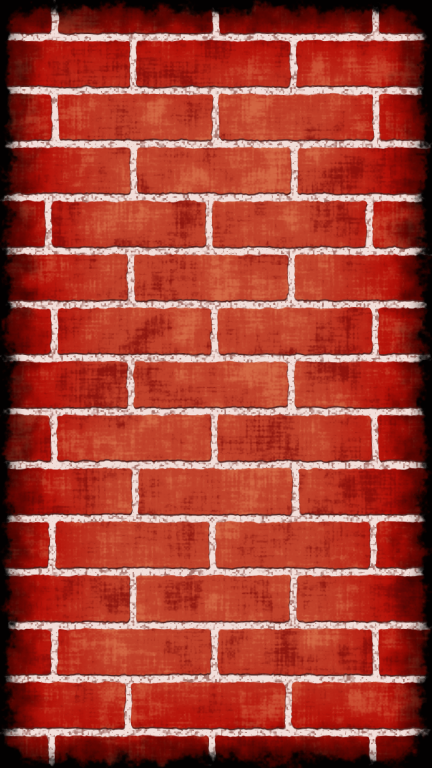
Write a Shadertoy shader that draws this texture.

```glsl
// Weathered red brick wall in running bond, pale rough mortar, burnt black border.

// Layout, in units of the canvas width
const vec2  BRICK_PITCH   = vec2(0.3715, 0.1238);
const vec2  JOINT_WIDTH   = vec2(0.0160, 0.0190);
const vec2  WALL_ORIGIN   = vec2(0.3050, 0.0835);
const float ROW_JITTER    = 0.018;
const float CORNER_RADIUS = 0.007;
const float EDGE_WOBBLE   = 0.0045;
const vec2  SHADOW_OFFSET = vec2(-0.0008, 0.0035);
const float BORDER_RADIUS = 0.10;

// Colours
const vec3 BRICK_RIM    = vec3(0.70, 0.035, 0.010);
const vec3 BRICK_CENTRE = vec3(0.755, 0.255, 0.165);
const vec3 BRICK_WORN   = vec3(0.84, 0.43, 0.28);
const vec3 BRICK_STAIN  = vec3(0.50, 0.035, 0.025);
const vec3 MORTAR_LIGHT = vec3(0.95, 0.87, 0.85);
const vec3 MORTAR_DARK  = vec3(0.66, 0.46, 0.43);
const vec3 SHADOW       = vec3(0.24, 0.035, 0.025);
const vec3 BURNT        = vec3(0.012, 0.004, 0.004);

float hash(vec2 p) {
    vec3 q = fract(vec3(p.xyx) * 0.1031);
    q += dot(q, q.yzx + 33.33);
    return fract((q.x + q.y) * q.z);
}

float noise(vec2 p) {
    vec2 cell = floor(p), f = fract(p);
    f = f * f * (3.0 - 2.0 * f);
    return mix(mix(hash(cell), hash(cell + vec2(1, 0)), f.x),
               mix(hash(cell + vec2(0, 1)), hash(cell + vec2(1, 1)), f.x), f.y);
}

float fbm(vec2 p) {
    float sum = 0.0, amplitude = 0.5;
    for (int i = 0; i < 5; i++) {
        sum += amplitude * noise(p);
        p = mat2(1.6, 1.2, -1.2, 1.6) * p + 17.3;
        amplitude *= 0.5;
    }
    return sum / 0.97;
}

float roundedBox(vec2 p, vec2 halfSize, float radius) {
    vec2 q = abs(p) - halfSize + radius;
    return length(max(q, 0.0)) + min(max(q.x, q.y), 0.0) - radius;
}

// Signed distance to the nearest brick; also gives the brick's index
float brickDistance(vec2 p, out vec2 id) {
    p += EDGE_WOBBLE * (vec2(noise(p * 45.0), noise(p * 45.0 + 71.0)) - 0.5);
    vec2 grid = (p - WALL_ORIGIN) / BRICK_PITCH;
    float row = floor(grid.y);
    grid.x += 0.5 * mod(row, 2.0);
    grid.x += ROW_JITTER / BRICK_PITCH.x * (hash(vec2(row + 20.0, 4.0)) - 0.5);
    id = floor(grid);
    vec2 local = (fract(grid) - 0.5) * BRICK_PITCH;
    float roughness = 0.0025 * (noise(p * 160.0) - 0.5);
    return roundedBox(local, 0.5 * (BRICK_PITCH - JOINT_WIDTH), CORNER_RADIUS) + roughness;
}

vec3 brickColour(vec2 p, vec2 id, float glow) {
    float blotch = fbm(p * 14.0 + id * 3.7);
    float weave = noise(p * vec2(28.0, 210.0)) + noise(p * vec2(210.0, 24.0) + 9.0) - 1.0;
    float grain = noise(p * 260.0) - 0.5;
    float wear = blotch - 0.5 + 0.22 * weave + 0.16 * grain + 0.10 * (hash(id + 40.0) - 0.5);
    vec3 colour = mix(BRICK_RIM, BRICK_CENTRE, glow);
    colour = mix(colour, BRICK_WORN, smoothstep(0.0, 0.42, wear) * mix(0.45, 0.85, glow));
    return mix(colour, BRICK_STAIN, 0.75 * smoothstep(0.02, 0.42, -wear));
}

vec3 mortarColour(vec2 p) {
    float grit = 0.6 * noise(p * 230.0) + 0.4 * noise(p * 110.0 + 5.0);
    return mix(MORTAR_DARK, MORTAR_LIGHT, smoothstep(0.12, 0.55, grit));
}

void mainImage(out vec4 fragColor, in vec2 fragCoord) {
    vec2 p = fragCoord / iResolution.x;
    vec2 centre = 0.5 * iResolution.xy / iResolution.x;
    float pixel = 1.0 / iResolution.x;

    // Depth inward from the canvas border
    float depth = -roundedBox(p - centre, centre, BORDER_RADIUS);
    float grunge = fbm(p * 32.0) - 0.5;
    float glow = smoothstep(0.04, 0.30, depth + 0.05 * grunge);

    // Bricks, mortar and the shadow below each brick
    vec2 id, shadowId;
    float brick = smoothstep(pixel, -pixel, brickDistance(p, id));
    float shade = smoothstep(pixel, -pixel, brickDistance(p + SHADOW_OFFSET, shadowId));
    vec3 mortar = mix(mortarColour(p), SHADOW, 0.85 * shade);
    vec3 face = brickColour(p, id, glow);

    // Bricks darken towards the border, mortar only close to it
    face *= mix(0.38, 1.0, smoothstep(0.01, 0.115, depth + 0.06 * grunge));
    mortar *= mix(0.65, 1.0, smoothstep(0.01, 0.06, depth));
    vec3 colour = mix(mortar, face, brick);

    // Ragged burnt fringe
    float ragged = depth + 0.05 * grunge + 0.012 * (noise(p * 150.0) - 0.5);
    colour = mix(BURNT, colour, smoothstep(0.008, 0.032, ragged));

    fragColor = vec4(colour, 1.0);
}
```
